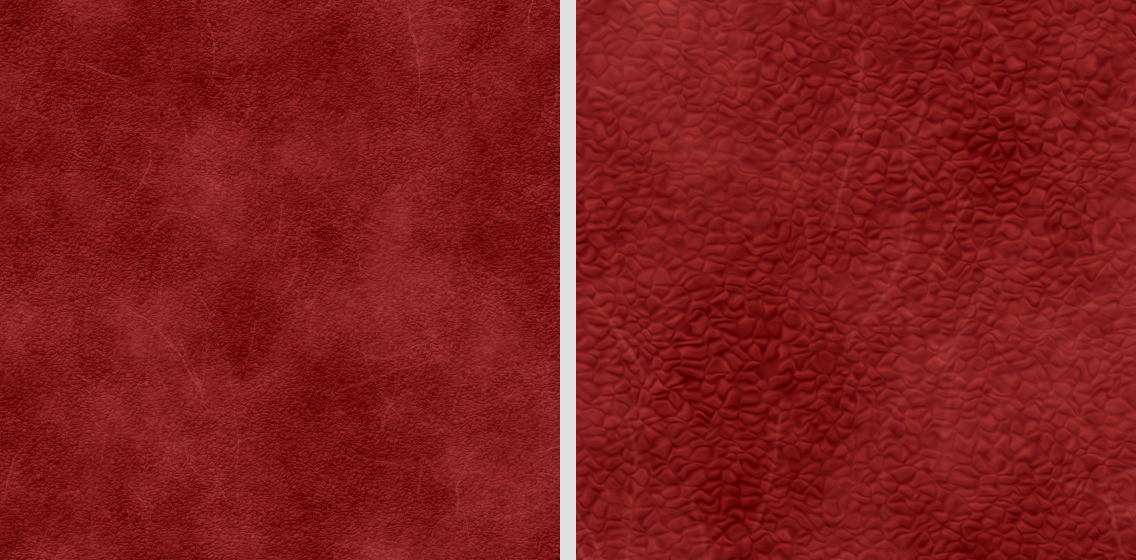
Left, the full canvas; right, a detail of the centre.
Reproduce this texture procedurally as a WebGL 2 fragment shader.

```glsl
#version 300 es
precision highp float;
// Worn red leather: fine pebbled grain lit from above, cloudy fading and pale scratches.
uniform vec2 u_resolution;
out vec4 outColor;

const vec3 BASE_COLOR = vec3(0.499, 0.096, 0.101);
const vec3 GRAIN_TINT = vec3(0.108, 0.062, 0.053);   // added by lit grain
const vec3 FADE_TINT = vec3(0.255, 0.208, 0.208);    // added by worn clouds
const vec3 SCRATCH_COLOR = vec3(0.68, 0.29, 0.27);
const vec2 GRAIN_FREQ = vec2(100.0, 152.0);          // pebbles per canvas side
const vec2 WRINKLE_FREQ = vec2(125.0, 205.0);
const vec2 FIBRE_FREQ = vec2(130.0, 290.0);
const float FIBRE_STRENGTH = 0.55;
const float CREASE_WIDTH = 0.45;
const float LIGHT_STEP = 0.0024;
const float CLOUD_FREQ = 7.0;
const float CLOUD_ROUGHNESS = 0.7;
const int SCRATCH_LAYERS = 5;
const float SCRATCH_FREQ = 4.0;
const float SCRATCH_WIDTH = 0.0024;
const float SCRATCH_OPACITY = 0.62;
const mat2 DIAGONAL = mat2(0.8, 0.6, -0.6, 0.8);

// Integer hash of a grid cell to two values in 0..1
vec2 hash2(vec2 cell) {
    uvec2 v = uvec2(ivec2(cell)) * 1664525u + 1013904223u;
    for (int i = 0; i < 2; i++) {
        v.x += v.y * 1664525u;
        v.y += v.x * 1664525u;
        v ^= v >> 16u;
    }
    return vec2(v >> 8u) / 16777216.0;
}

float valueNoise(vec2 p) {
    vec2 cell = floor(p);
    vec2 f = fract(p);
    f = f * f * (3.0 - 2.0 * f);
    float low = mix(hash2(cell).x, hash2(cell + vec2(1, 0)).x, f.x);
    float high = mix(hash2(cell + vec2(0, 1)).x, hash2(cell + vec2(1, 1)).x, f.x);
    return mix(low, high, f.y);
}

float fbm(vec2 p) {
    float sum = 0.0, total = 0.0, amplitude = 1.0;
    for (int i = 0; i < 5; i++) {
        sum += amplitude * valueNoise(p);
        total += amplitude;
        p = DIAGONAL * p * 2.03 + 17.3;
        amplitude *= CLOUD_ROUGHNESS;
    }
    return sum / total;
}

// Height of the surface: pebbles between creases, roughened by wrinkles
float grainHeight(vec2 skin) {
    vec2 p = skin * GRAIN_FREQ;
    float nearest = 8.0, second = 8.0;
    for (int i = 0; i < 9; i++) {
        vec2 neighbor = floor(p) + vec2(i % 3 - 1, i / 3 - 1);
        float d = length(neighbor + hash2(neighbor) - p);
        second = min(second, max(nearest, d));
        nearest = min(nearest, d);
    }
    float pebble = smoothstep(0.0, CREASE_WIDTH, second - nearest) - 0.25 * nearest;
    return 0.62 * pebble + 0.7 * valueNoise(DIAGONAL * skin * WRINKLE_FREQ);
}

// One layer of bent hairline scratches, about one per grid cell
float scratchLayer(vec2 uv, float freq, float seed) {
    vec2 p = uv * freq;
    float wobble = (valueNoise(uv * 38.0 + seed) - 0.5) * 0.008;
    float cover = 0.0;
    for (int i = 0; i < 9; i++) {
        vec2 id = floor(p) + vec2(i % 3 - 1, i / 3 - 1);
        vec2 shape = hash2(id + seed + 57.0);
        vec2 look = hash2(id + seed + 113.0);
        float angle = 3.14159 * shape.x;
        vec2 along = vec2(cos(angle), sin(angle));
        vec2 q = p - id - hash2(id + seed);
        q = vec2(dot(q, along), dot(q, vec2(-along.y, along.x)));
        q.y += (shape.y - 0.5) * q.x * q.x;
        float ends = 1.0 - smoothstep(0.4, 1.0, abs(q.x) / mix(0.35, 0.9, look.x));
        float offset = abs(q.y / freq + wobble) / SCRATCH_WIDTH;
        float line = 1.0 - smoothstep(0.0, 1.0, offset);
        float halo = 0.15 * (1.0 - smoothstep(0.0, 4.0, offset));
        cover = max(cover, (line + halo) * ends * mix(0.2, 1.0, look.y * look.y));
    }
    return cover;
}

void main() {
    vec2 uv = gl_FragCoord.xy / u_resolution.y;

    // Cloudy fading
    float cloud = fbm(uv * CLOUD_FREQ + 7.0) - 0.5;

    // Grain, warped gently and flattened where the leather has faded
    vec2 warp = vec2(valueNoise(uv * 31.0), valueNoise(uv * 31.0 + 41.0)) - 0.5;
    vec2 ripple = vec2(valueNoise(uv * 150.0), valueNoise(uv * 150.0 + 83.0)) - 0.5;
    vec2 skin = uv + warp * 0.009 + ripple * 0.005;
    float height = grainHeight(skin);
    float relief = height - grainHeight(skin + vec2(-0.3, 1.0) * LIGHT_STEP);
    relief += 0.35 * (height - 0.65);
    relief *= mix(0.7, 1.25, valueNoise(uv * 13.0 + 29.0)) - cloud;

    // Crossed diagonal fibres
    float fibre = valueNoise(DIAGONAL * uv * FIBRE_FREQ.xx * 1.6);
    fibre += valueNoise((uv * DIAGONAL) * FIBRE_FREQ) - 1.0;
    vec3 color = BASE_COLOR + GRAIN_TINT * (relief + FIBRE_STRENGTH * fibre) + FADE_TINT * cloud;

    // Scratches, broken up by the grain and by worn patches
    float scratches = 0.0;
    for (int i = 0; i < SCRATCH_LAYERS; i++) {
        float layer = float(i);
        scratches += scratchLayer(uv, SCRATCH_FREQ * (1.0 + 0.4 * layer), 211.0 * layer + 19.0);
    }
    float breaks = mix(0.6, 1.0, clamp(height, 0.0, 1.0)) * mix(0.3, 1.0, valueNoise(uv * 16.0));
    color = mix(color, SCRATCH_COLOR, min(scratches, 1.0) * breaks * SCRATCH_OPACITY);
    outColor = vec4(clamp(color, 0.0, 1.0), 1.0);
}
```
